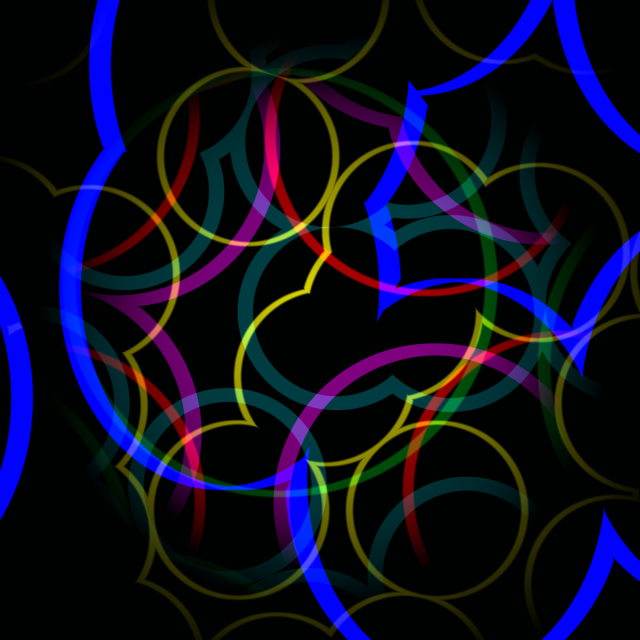
Give the GLSL for this pattern, as a WebGL 2 fragment shader.

```glsl
#version 300 es
precision highp float;
// Glowing ring outlines on black: each colour is one layer of cellular noise,
// drawn as a band where the distance to the nearest cell point equals a radius.
// Layers add up like light; all but the blue one fade away from the centre.

uniform vec2 u_resolution;
out vec4 fragColor;

const vec3 BACKGROUND = vec3(0.0, 0.002, 0.002);
const vec3 BLUE   = vec3(0.0, 0.0, 1.0);
const vec3 PURPLE = vec3(0.5, 0.0, 0.5);
const vec3 TEAL   = vec3(0.0, 0.24, 0.26);
const vec3 YELLOW = vec3(1.0, 0.97, 0.0);
const vec3 RED    = vec3(0.65, 0.0, 0.0);
const vec3 GREEN  = vec3(0.0, 0.42, 0.05);

const int SAMPLES = 2; // per axis, softens the cuts between cells

vec2 hash22(vec2 p) {
    vec3 q = fract(p.xyx * vec3(0.1031, 0.1030, 0.0973));
    q += dot(q, q.yzx + 33.33);
    return fract((q.xx + q.yz) * q.zy);
}

// Vector from the nearest jittered cell point to p, in cell units
vec2 nearestOffset(vec2 p, float seed) {
    vec2 cell = floor(p);
    vec2 nearest = vec2(8.0);
    for (int y = -1; y <= 1; y++) {
        for (int x = -1; x <= 1; x++) {
            vec2 id = cell + vec2(x, y);
            vec2 point = id + 0.08 + 0.84 * hash22(id + seed);
            vec2 offset = p - point;
            if (dot(offset, offset) < dot(nearest, nearest)) nearest = offset;
        }
    }
    return nearest;
}

// Coverage of merged rings; thin is the width ratio at their top and bottom
float rings(vec2 p, vec2 cells, float radius, float width, float thin,
            float soft, float seed) {
    vec2 offset = nearestOffset(p * cells, seed);
    float len = max(length(offset), 1e-4);
    float sideways = abs(offset.x) / len;
    float halfWidth = 0.5 * width * mix(thin, 1.0, sideways);
    float edge = abs(len / cells.x - radius) - halfWidth;
    return 1.0 - smoothstep(-soft, soft, edge);
}

// Brightness from 1 at the centre to 0 at reach; a high power falls off late
float centreFade(vec2 p, float reach, float power) {
    float r = length(p - vec2(0.51, 0.5)) / reach;
    return 1.0 - pow(min(r, 1.0), power);
}

vec3 pattern(vec2 p, float pixel) {
    float crisp = 0.6 * pixel;
    float hazy = max(0.0022, crisp);

    vec3 light = BACKGROUND;
    light += BLUE * rings(p, vec2(2.0, 1.6), 0.25, 0.034, 0.12, crisp, 17.0);
    light += PURPLE * centreFade(p, 0.39, 4.0)
           * rings(p, vec2(2.2), 0.24, 0.025, 0.75, crisp, 41.0);
    light += TEAL * centreFade(p, 0.45, 4.0)
           * rings(p, vec2(3.5), 0.143, 0.024, 0.9, crisp, 73.0);
    light += YELLOW * centreFade(p, 0.6, 0.8)
           * rings(p, vec2(3.7), 0.137, 0.011, 0.55, hazy, 109.0);
    light += RED * centreFade(p, 0.42, 3.5)
           * rings(p, vec2(2.0), 0.245, 0.017, 0.6, hazy, 151.0);
    light += GREEN * centreFade(p, 0.45, 2.0)
           * rings(p, vec2(1.5), 0.33, 0.02, 0.5, hazy, 197.0);
    return light;
}

void main() {
    float pixel = 1.0 / min(u_resolution.x, u_resolution.y);
    vec3 sum = vec3(0.0);
    for (int j = 0; j < SAMPLES; j++) {
        for (int i = 0; i < SAMPLES; i++) {
            vec2 shift = (vec2(i, j) + 0.5) / float(SAMPLES) - 0.5;
            vec2 p = (gl_FragCoord.xy + shift) * pixel;
            sum += min(pattern(p, pixel), 1.0);
        }
    }
    fragColor = vec4(sum / float(SAMPLES * SAMPLES), 1.0);
}
```
